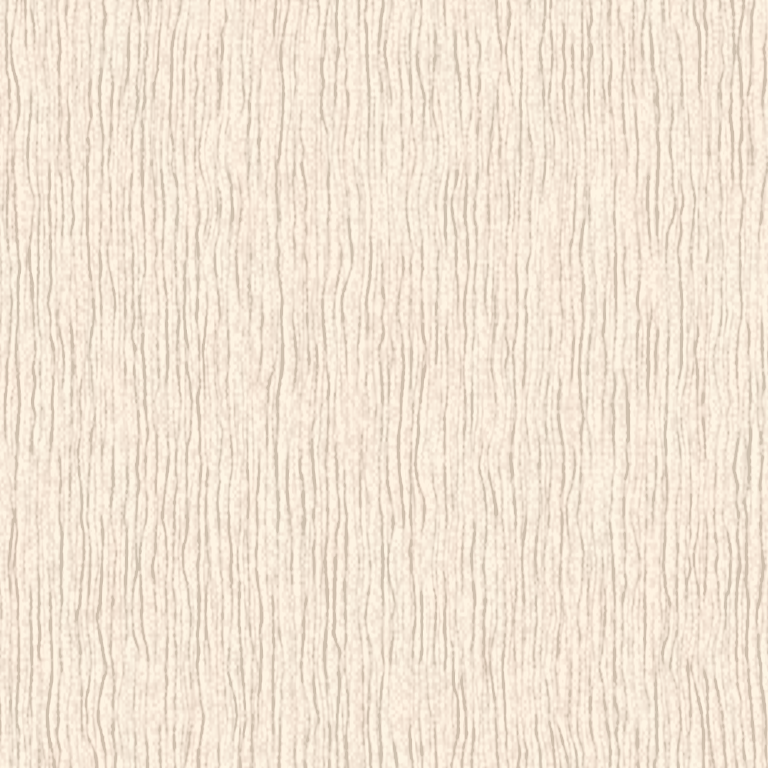
Reproduce this texture procedurally as a Shadertoy shader.

```glsl
// Pale cream wood-like surface with fine, wavy vertical grooves.
#define CREAM vec3(0.996, 0.957, 0.890)
#define BEIGE vec3(0.962, 0.902, 0.840)
#define SAND vec3(0.910, 0.850, 0.786)
#define TAUPE vec3(0.815, 0.755, 0.685)
#define GROOVE_COUNT 72.0
#define FIBRE_COUNT 118.0
#define GROOVE_WIDTH 0.0021
#define FIBRE_WIDTH 0.0018
#define WOBBLE 0.55
#define GROOVE_DEPTH 0.88
#define FIBRE_DEPTH 0.44
#define GRAIN 0.62

float hash(vec2 p) {
    return fract(sin(dot(p, vec2(127.1, 311.7))) * 43758.5453);
}

float noise(vec2 p) {
    vec2 cell = floor(p);
    vec2 f = fract(p);
    f = f * f * (3.0 - 2.0 * f);
    float low = mix(hash(cell), hash(cell + vec2(1.0, 0.0)), f.x);
    float high = mix(hash(cell + vec2(0.0, 1.0)), hash(cell + 1.0), f.x);
    return mix(low, high, f.y);
}

// Broken vertical lines, each with its own wobble and a lit ridge beside it.
float grooves(vec2 p, float count, float width, float seed) {
    float x = p.x * count;
    float shade = 0.0;
    for (int i = -1; i <= 1; i++) {
        float id = floor(x) + float(i);
        float lane = id + seed;
        float center = id + 0.5 + 0.35 * (hash(vec2(lane, seed)) - 0.5);
        center += WOBBLE * (noise(vec2(lane, p.y * 15.0 + 50.0)) - 0.5);
        center += 0.26 * (noise(vec2(lane, p.y * 46.0 + 150.0)) - 0.5);

        float strength = mix(0.12, 1.0, smoothstep(0.1, 0.75, noise(vec2(lane, p.y * 11.0 + 250.0))));
        strength *= 0.6 + 0.8 * noise(vec2(lane, p.y * 60.0 + 350.0));
        float offset = (x - center) / (count * width);
        float ridge = offset - 2.1;
        shade += strength * (exp(-offset * offset) - 0.26 * exp(-ridge * ridge));
    }
    return shade;
}

// Four-step colour ramp from lit surface to groove floor.
vec3 woodColor(float depth) {
    float t = clamp(depth, 0.0, 1.0) * 3.0;
    vec3 color = mix(CREAM, BEIGE, clamp(t, 0.0, 1.0));
    color = mix(color, SAND, clamp(t - 1.0, 0.0, 1.0));
    return mix(color, TAUPE, clamp(t - 2.0, 0.0, 1.0));
}

void mainImage(out vec4 fragColor, in vec2 fragCoord) {
    vec2 uv = fragCoord / iResolution.xy;

    // Slow bending shared by neighbouring lines
    vec2 p = uv;
    p.x += 0.010 * (noise(uv * vec2(6.0, 5.0)) - 0.5);
    p.x += 0.008 * (noise(uv * vec2(17.0, 15.0) + 20.0) - 0.5);

    // Grooves fade slightly in and out over broad patches
    float patchiness = 0.9 + 0.2 * noise(uv * vec2(6.0, 4.0) + 70.0);
    float depth = 0.17;
    depth += GROOVE_DEPTH * patchiness * grooves(p, GROOVE_COUNT, GROOVE_WIDTH, 11.0);
    depth += FIBRE_DEPTH * grooves(p, FIBRE_COUNT, FIBRE_WIDTH, 407.0);

    // Fine speckle and short upright streaks
    depth += GRAIN * (noise(uv * vec2(310.0, 220.0)) - 0.5);
    depth += 0.45 * GRAIN * (noise(p * vec2(190.0, 40.0) + 30.0) - 0.5);

    // Faint drift between rosy and yellow cream
    float blush = noise(p * vec2(60.0, 14.0) + 90.0) - 0.5;
    vec3 color = woodColor(depth) + blush * vec3(0.006, -0.010, -0.010);
    fragColor = vec4(clamp(color, 0.0, 1.0), 1.0);
}
```
